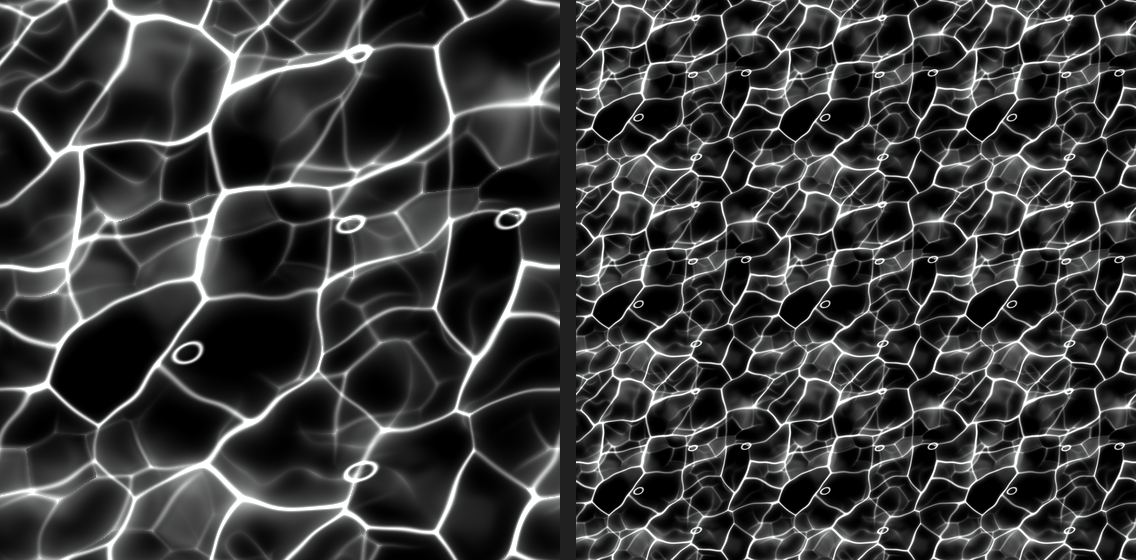
Left: one tile. Right: repeated 3 by 3.
Give the GLSL for this texture, as a three.js fragment shader.

```glsl
// Water caustics: bright, curved light filaments over black pools with grey veils.
// Two warped, sheared Voronoi webs give the filaments; wrapped gradient noise
// adds folds and haze, and a few small tilted rings float in between.

#define MAIN_CELLS vec2(5.0, 6.0)
#define FINE_CELLS vec2(8.0, 11.0)
#define MAIN_SHEAR 2.0
#define FINE_SHEAR 3.0
#define LINE_WIDTH 0.0042
#define HALO_WIDTH 0.013
#define WARP_SIZE 0.032
#define VEIL_LIGHT 0.25
#define FOLD_LIGHT 0.34
#define RING_CHANCE 0.2
#define TINT vec3(0.995, 1.0, 1.0)

varying vec2 vUv;

vec2 hash2(vec2 p) {
  vec3 q = fract(vec3(p.xyx) * vec3(0.1031, 0.1030, 0.0973));
  q += dot(q, q.yzx + 33.33);
  return fract((q.xx + q.yz) * q.zy);
}

// Slope contribution of one lattice corner
float corner(vec2 cell, vec2 offset, float period, float seed) {
  float angle = 6.2832 * hash2(mod(cell, period) + seed).x;
  return dot(vec2(cos(angle), sin(angle)), offset);
}

// Gradient noise that wraps after a whole number of periods, about -1 to 1
float noise(vec2 uv, float period, float seed) {
  vec2 p = uv * period;
  vec2 i = floor(p);
  vec2 f = p - i;
  vec2 s = f * f * f * (f * (f * 6.0 - 15.0) + 10.0);
  vec2 e = vec2(1.0, 0.0);
  float low = mix(corner(i, f, period, seed), corner(i + e, f - e, period, seed), s.x);
  float high = mix(corner(i + e.yx, f - e.yx, period, seed),
                   corner(i + 1.0, f - 1.0, period, seed), s.x);
  return 1.6 * mix(low, high, s.y);
}

// Random values of a sheared cell, repeating with the canvas
vec2 cellHash(vec2 c, vec2 n, float shear, float seed) {
  float turn = floor(c.x / n.x);
  return hash2(mod(vec2(c.x, c.y + shear * turn), n) + seed);
}

// Sheared Voronoi web: x = sharp line, y = halo, z = filled cells
vec3 web(vec2 uv, vec2 n, float shear, float seed, float width) {
  vec2 q = vec2(n.x * uv.x, n.y * uv.y - shear * uv.x);
  vec2 base = floor(q);
  vec2 nearCell = base;
  vec2 nearPos = vec2(0.0);
  float best = 9.0;
  for (int y = -1; y <= 1; y++) {
    for (int x = -1; x <= 1; x++) {
      vec2 c = base + vec2(float(x), float(y));
      vec2 r = c + 0.08 + 0.84 * cellHash(c, n, shear, seed) - q;
      if (dot(r, r) < best) {
        best = dot(r, r);
        nearPos = r;
        nearCell = c;
      }
    }
  }
  float ownTone = cellHash(nearCell, n, shear, seed + 41.0).x;
  float haloWidth = HALO_WIDTH * mix(0.5, 1.5, ownTone);
  float edge = 1.0;
  vec2 light = vec2(0.0);
  for (int y = -2; y <= 2; y++) {
    for (int x = -2; x <= 2; x++) {
      vec2 c = nearCell + vec2(float(x), float(y));
      vec2 r = c + 0.08 + 0.84 * cellHash(c, n, shear, seed) - q;
      vec2 across = r - nearPos;
      if (dot(across, across) > 0.0001) {
        vec2 normal = normalize(across);
        vec2 slope = vec2(n.x * normal.x - shear * normal.y, n.y * normal.y);
        float d = dot(0.5 * (r + nearPos), normal) / length(slope);
        float tone = cellHash(c, n, shear, seed + 41.0).x;
        float power = mix(0.25, 1.0, fract(ownTone + tone));
        light += power * vec2(exp(-d * d / (width * width)), exp(-d / haloWidth));
        edge = min(edge, d);
      }
    }
  }
  float fill = smoothstep(0.65, 0.95, ownTone) * smoothstep(0.0, 0.018, edge);
  return vec3(light, fill);
}

// Sparse small ellipses, one at most per grid square
float rings(vec2 uv) {
  vec2 p = uv * 4.0;
  vec2 id = mod(floor(p), 4.0);
  vec2 pick = hash2(id + 71.0);
  vec2 d = (fract(p) - 0.3 - 0.4 * hash2(id + 83.0)) / 4.0;
  vec2 axis = vec2(0.92, 0.39);
  d = vec2(dot(d, axis), 1.8 * dot(d, vec2(-axis.y, axis.x)));
  float gap = (length(d) - mix(0.018, 0.027, pick.y)) / 0.005;
  return step(pick.x, RING_CHANCE) * exp(-gap * gap);
}

void main() {
  // Bend the plane so that straight cell borders become flowing curves
  vec2 bend = vec2(noise(vUv, 5.0, 3.0), noise(vUv, 5.0, 17.0));
  vec2 ripple = vec2(noise(vUv, 12.0, 29.0), noise(vUv, 12.0, 37.0));
  vec2 uv = vUv + WARP_SIZE * bend + 0.008 * ripple;

  // Bright main web and a dim finer one, seen only in patches
  float flow = noise(uv, 6.0, 53.0);
  float patches = smoothstep(-0.2, 0.65, noise(vUv, 4.0, 61.0));
  vec3 big = web(uv, MAIN_CELLS, MAIN_SHEAR, 7.0, LINE_WIDTH * (1.0 + 0.35 * flow));
  vec3 fine = web(uv + 0.012 * bend.yx, FINE_CELLS, FINE_SHEAR, 23.0, LINE_WIDTH * 1.2);
  float light = big.x * (0.95 + 0.5 * flow) + 0.36 * big.y;
  light += patches * (0.35 * fine.x + 0.22 * fine.y);

  // Smoky veils, filled cells and folded wisps
  float smoke = 0.75 + 0.5 * noise(uv + 0.03 * ripple, 15.0, 67.0);
  float haze = smoothstep(0.0, 0.8, noise(uv, 5.0, 79.0));
  light += VEIL_LIGHT * smoke * (haze + 0.65 * fine.z * patches);
  float fold = exp(-9.0 * abs(noise(uv + 0.04 * bend.yx, 7.0, 97.0)));
  light += FOLD_LIGHT * fold * smoke * smoothstep(-0.1, 0.6, noise(vUv, 3.0, 89.0));
  light += 0.9 * rings(vUv + 0.004 * ripple);

  gl_FragColor = vec4(TINT * clamp(light - 0.015, 0.0, 1.0), 1.0);
}
```
